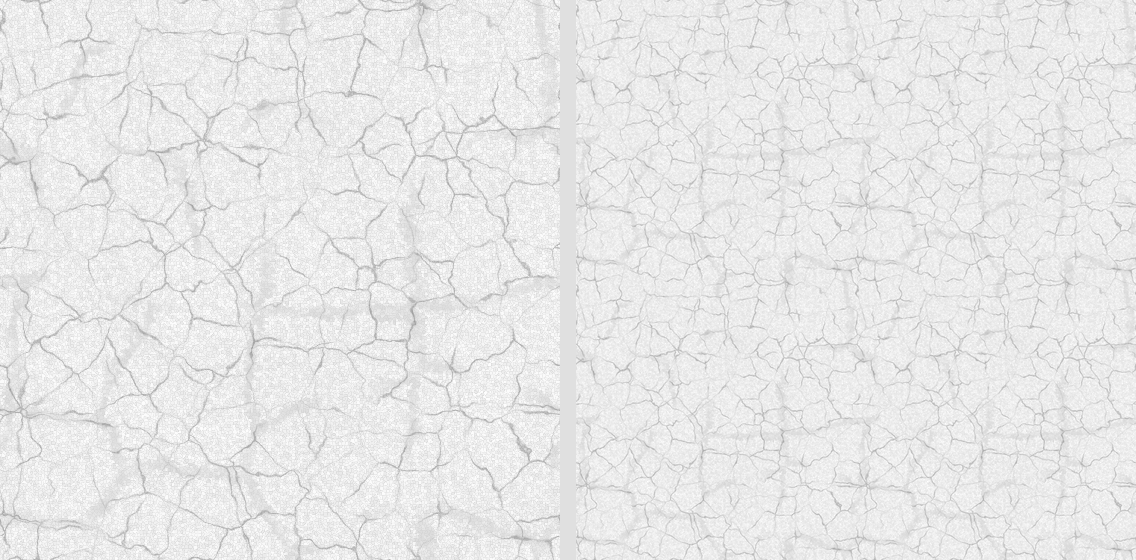
Left: one tile. Right: repeated 2 by 2.
Reproduce this texture procedurally as a WebGL 2 fragment shader.

```glsl
#version 300 es
precision highp float;

#define GRAIN_COUNT 190.0
#define FINE_CRACKS 11.0
#define LONG_CRACKS 5.0
#define STAIN_CELLS 4.0
#define CRACK_WIDTH 0.0017
#define CRACK_DEPTH 0.19
#define STAIN_WIDTH 0.017
#define STAIN_DEPTH 0.055
#define GRAIN_DARK 0.918
#define GRAIN_LIGHT 0.988
#define RIM_DEPTH 0.06

uniform vec2 u_resolution;
out vec4 fragColor;

float hash(vec2 p) {
    return fract(sin(dot(p, vec2(127.1, 311.7))) * 43758.5453);
}

// Value noise that wraps after a whole number of cells
float noise(vec2 uv, float period, float seed) {
    vec2 p = uv * period;
    vec2 cell = floor(p);
    vec2 f = fract(p);
    f = f * f * (3.0 - 2.0 * f);
    vec2 lo = mod(cell, period) + seed;
    vec2 hi = mod(cell + 1.0, period) + seed;
    return mix(mix(hash(lo), hash(vec2(hi.x, lo.y)), f.x),
               mix(hash(vec2(lo.x, hi.y)), hash(hi), f.x), f.y);
}

vec2 noise2(vec2 uv, float period, float seed) {
    return vec2(noise(uv, period, seed), noise(uv, period, seed + 37.0)) - 0.5;
}

// Wrapping Voronoi: x = distance to the border in cells, y = random cell value
vec2 voronoi(vec2 uv, float period, float seed) {
    vec2 p = uv * period;
    vec2 base = floor(p);
    vec2 nearest = vec2(8.0);
    vec2 second = vec2(9.0);
    float id = 0.0;
    for (int y = -1; y <= 1; y++) {
        for (int x = -1; x <= 1; x++) {
            vec2 cell = base + vec2(x, y);
            vec2 key = mod(cell, period) + seed;
            vec2 jitter = vec2(hash(key), hash(key + 71.3));
            vec2 offset = cell + 0.05 + 0.9 * jitter - p;
            if (dot(offset, offset) < dot(nearest, nearest)) {
                second = nearest;
                nearest = offset;
                id = hash(key + 19.7);
            } else if (dot(offset, offset) < dot(second, second)) {
                second = offset;
            }
        }
    }
    float border = dot(0.5 * (nearest + second), normalize(second - nearest));
    return vec2(border, id);
}

// Thin ragged line plus a faint crumbled margin
float crack(vec2 uv, float count, float seed, float rough, float pixel) {
    float d = voronoi(uv, count, seed).x / count;
    float strength = mix(0.3, 1.0, smoothstep(0.2, 0.75, noise(uv, 23.0, seed + 5.0)));
    float width = CRACK_WIDTH * (0.45 + 0.5 * strength + 0.7 * (rough - 0.5));
    float soft = 0.75 * pixel;
    float core = 1.0 - smoothstep(width - soft, width + soft, d);
    float margin = 1.0 - smoothstep(0.0, 3.5 * CRACK_WIDTH, d);
    return strength * (core * (0.65 + 0.5 * rough) + 0.3 * margin * rough);
}

void main() {
    vec2 uv = gl_FragCoord.xy / u_resolution;
    float pixel = 1.0 / min(u_resolution.x, u_resolution.y);

    // Pale grains with darker rims
    vec2 grain = voronoi(uv + 0.003 * noise2(uv, 120.0, 3.0), GRAIN_COUNT, 11.0);
    float rim = 1.0 - smoothstep(0.02, 0.24, grain.x);
    float tone = mix(GRAIN_DARK, GRAIN_LIGHT, grain.y) - RIM_DEPTH * rim;
    tone += 0.012 * (noise(uv, 9.0, 53.0) - 0.5);

    // Broad worn bands, broken up by the grains
    vec2 stainUv = uv + 0.06 * noise2(uv, 7.0, 83.0) + 0.02 * noise2(uv, 31.0, 91.0);
    float band = voronoi(stainUv, STAIN_CELLS, 29.0).x / STAIN_CELLS;
    float stain = 1.0 - smoothstep(0.3 * STAIN_WIDTH, STAIN_WIDTH, band + 0.008 * (grain.y - 0.5));
    stain *= smoothstep(0.25, 0.6, noise(uv, 8.0, 61.0));
    stain *= 0.6 + 0.4 * smoothstep(0.3, 0.6, noise(uv, 70.0, 67.0));
    tone = mix(tone, mix(tone, 0.92, 0.5) - STAIN_DEPTH, stain);

    // Two crossing crack networks
    vec2 crackUv = uv + 0.016 * noise2(uv, 40.0, 7.0) + 0.005 * noise2(uv, 128.0, 17.0);
    float rough = mix(grain.y, noise(uv, 256.0, 23.0), 0.4);
    float cracks = max(crack(crackUv, FINE_CRACKS, 41.0, rough, pixel),
                       0.9 * crack(crackUv, LONG_CRACKS, 47.0, rough, pixel));
    tone -= CRACK_DEPTH * cracks;

    fragColor = vec4(vec3(clamp(tone, 0.0, 1.0)), 1.0);
}
```
